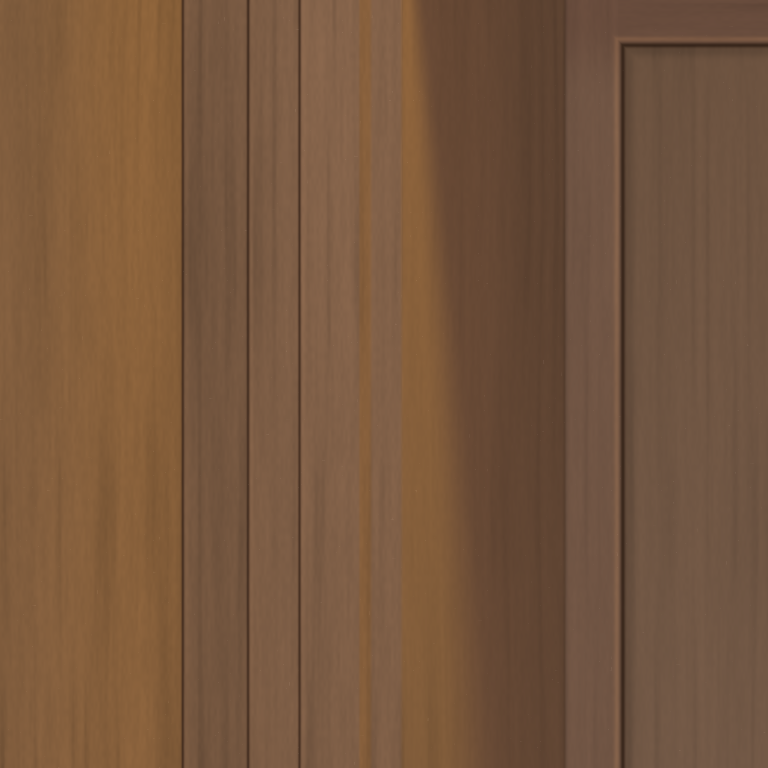
This texture is drawn by a Shadertoy shader. Its source:

```glsl
// Wooden joinery: a warm board, three narrow planks, a sunlit strip crossed by
// a slanted soft shadow, and a framed door with a recessed panel.
// Flat colour gradients are layered by edges, then grooved and given noise grain.

float hash(vec2 p) {
    vec3 q = fract(p.xyx * 0.1031);
    q += dot(q, q.yzx + 33.33);
    return fract((q.x + q.y) * q.z);
}

float valueNoise(vec2 p) {
    vec2 cell = floor(p);
    vec2 f = fract(p);
    f = f * f * (3.0 - 2.0 * f);
    float low = mix(hash(cell), hash(cell + vec2(1.0, 0.0)), f.x);
    float high = mix(hash(cell + vec2(0.0, 1.0)), hash(cell + vec2(1.0)), f.x);
    return mix(low, high, f.y);
}

// Antialiased step, never sharper than one pixel.
float edge(float at, float x, float soft) {
    float w = max(soft, 0.7 / iResolution.y);
    return smoothstep(at - w, at + w, x);
}

// Bell-shaped line profile around a signed distance.
float line(float d, float width) {
    return exp(-d * d / (width * width));
}

// Grain running along p.y: gently bent long fibres, thin pores and fine fuzz.
float woodGrain(vec2 p, float density, float seed) {
    p.x += 0.007 * (valueNoise(vec2(p.x * 6.0 + seed, p.y * 2.5)) - 0.5);
    float fibres = valueNoise(vec2(p.x * density + seed, p.y * 3.0)) - 0.5;
    float pores = valueNoise(vec2(p.x * density * 2.1 + seed, p.y * 14.0)) - 0.5;
    float fuzz = valueNoise(p * vec2(330.0, 110.0) + seed) - 0.5;
    float bands = valueNoise(vec2(p.x * 22.0 + seed, p.y * 1.3)) - 0.5;
    float streak = smoothstep(0.15, 0.5, -fibres);
    return 0.035 * fibres + 0.03 * pores + 0.025 * fuzz + 0.035 * bands - 0.035 * streak;
}

// Warm board at the left, brightest toward its upper right.
vec3 warmBoard(vec2 uv) {
    vec3 c = mix(vec3(0.49, 0.355, 0.235), vec3(0.545, 0.383, 0.225),
                 smoothstep(0.0, 0.19, uv.x));
    c = mix(c, vec3(0.51, 0.365, 0.24), 0.45 * (1.0 - uv.y));
    return c * (1.0 - 0.05 * smoothstep(0.21, 0.238, uv.x));
}

// Greyer planks with a thin amber inlay.
vec3 planks(vec2 uv) {
    vec3 c = mix(vec3(0.455, 0.337, 0.247), vec3(0.505, 0.377, 0.282),
                 smoothstep(0.24, 0.43, uv.x));
    c *= 0.98 + 0.04 * uv.y;
    float inlay = edge(0.468, uv.x, 0.002) - edge(0.483, uv.x, 0.003);
    return mix(c, vec3(0.54, 0.375, 0.22), 0.75 * inlay);
}

// Sunlit amber strip; the shadow slants right and blurs toward the bottom.
vec3 shadowedStrip(vec2 uv) {
    float depth = 1.0 - uv.y;
    vec3 lit = mix(vec3(0.55, 0.385, 0.23), vec3(0.51, 0.365, 0.23), depth);
    vec3 shade = mix(vec3(0.405, 0.285, 0.205), vec3(0.365, 0.262, 0.193),
                     smoothstep(0.56, 0.735, uv.x));
    shade *= 0.99 + 0.05 * depth;
    float border = 0.541 + 0.092 * depth - 0.022 * depth * depth;
    return mix(lit, shade, edge(border, uv.x, 0.014 + 0.026 * depth));
}

// Door frame and recessed panel, with the moulding shading between them.
vec3 door(vec2 uv, float inset) {
    vec3 frame = mix(vec3(0.435, 0.328, 0.262), vec3(0.405, 0.295, 0.235),
                     smoothstep(0.87, 0.98, uv.y));
    vec3 panel = mix(vec3(0.45, 0.348, 0.275), vec3(0.425, 0.323, 0.248), uv.y);
    vec3 c = mix(frame, panel, edge(0.0, inset, 0.003));
    c *= 1.0 - 0.12 * line(inset - 0.007, 0.008);
    c += vec3(0.075, 0.05, 0.025) * line(inset + 0.008, 0.0035);
    return mix(c, vec3(0.19, 0.125, 0.085), 0.85 * line(inset, 0.0032));
}

void mainImage(out vec4 fragColor, in vec2 fragCoord) {
    vec2 uv = fragCoord / iResolution.xy;
    float plankStart = 0.238, stripStart = 0.523, doorStart = 0.736;
    float inset = min(uv.x - 0.811, 0.941 - uv.y);

    // Layers from left to right
    vec3 color = warmBoard(uv);
    color = mix(color, planks(uv), edge(plankStart, uv.x, 0.001));
    color = mix(color, shadowedStrip(uv), edge(stripStart, uv.x, 0.003));
    color = mix(color, door(uv, inset), edge(doorStart, uv.x, 0.002));

    // Plank grooves, each with a faint lit lip
    vec3 grooves = vec3(plankStart, 0.323, 0.390);
    for (int i = 0; i < 3; i++) {
        float d = uv.x - grooves[i];
        color = mix(color, vec3(0.23, 0.15, 0.105), 0.78 * line(d, 0.0019));
        color *= 1.0 + 0.05 * line(d - 0.005, 0.003);
    }
    color *= 1.0 - 0.13 * line(uv.x - doorStart, 0.003);

    // Grain: each board has its own seed, and the top rail lies sideways
    float board = step(plankStart, uv.x) + step(grooves.y, uv.x) + step(grooves.z, uv.x)
                + step(stripStart, uv.x) + step(doorStart, uv.x) + step(0.0, inset);
    float rail = edge(0.941, uv.y, 0.001) * edge(0.805, uv.x, 0.001);
    float upright = woodGrain(uv, 115.0, board * 17.0);
    float sideways = woodGrain(uv.yx, 115.0, 131.0);
    float strength = mix(1.0, 0.65, edge(stripStart, uv.x, 0.01));
    color *= 1.0 + 1.5 * strength * mix(upright, sideways, rail);

    // Sparse pale specks
    float speck = smoothstep(0.965, 1.0, valueNoise(uv * 260.0 + 9.0));
    color += 0.04 * speck;

    fragColor = vec4(clamp(color, 0.0, 1.0), 1.0);
}
```
